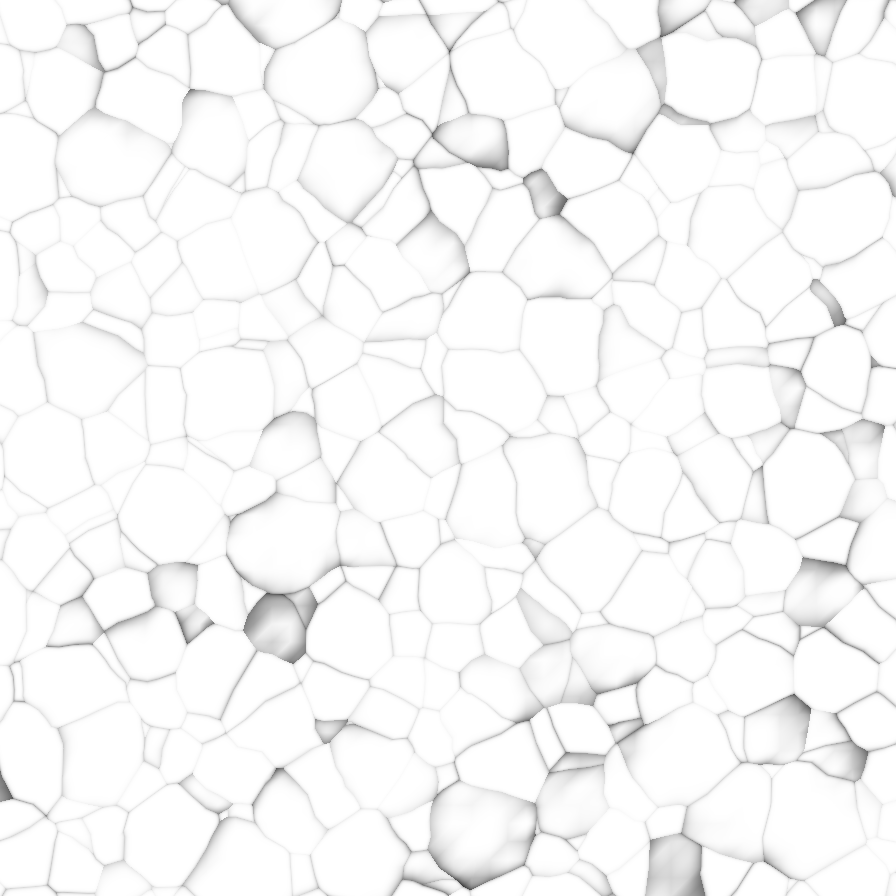
Reproduce this texture procedurally as a WebGL 1 fragment shader.

```glsl
precision highp float;
// Pale cracked stone: a weighted Voronoi (power) diagram of large and small
// facets, bent by faceted noise. Each border is darkened by a soft shadow that
// spreads further over the lower of its two stones.

uniform vec2 u_resolution;

const float GRID = 19.0;            // sites along the canvas height
const float RADIUS_SMALL = 0.20;    // stone radii, in grid cells
const float RADIUS_LARGE = 1.18;
const float BEND = 0.22;            // kinks in the borders
const float BEND_SCALE = 1.6;
const float CRACK_WIDTH = 0.017;    // shadow reach on the higher stone
const float SHADOW_WIDTH = 0.26;    // extra reach on the lower stone
const float FAINT = 0.05;           // darkness range of the borders
const float STRONG = 0.50;
const float DEPTH_SCALE = 0.34;     // size of shallow and deep regions
const float FRAY_SCALE = 2.6;       // uneven reach along a border
const vec3 STONE = vec3(1.0);
const vec3 CREVICE = vec3(0.06);

vec3 hash3(vec2 p) {
  vec3 q = fract(vec3(p.xyx) * vec3(0.1031, 0.1030, 0.0973));
  q += dot(q, q.yxz + 33.33);
  return fract((q.xxy + q.yzz) * q.zyx);
}

// Noise made of flat triangles, so that borders kink instead of curving
vec3 facetNoise(vec2 p) {
  vec2 i = floor(p);
  vec2 f = p - i;
  vec3 a = hash3(i + 71.0);
  vec3 d = hash3(i + 72.0);
  vec2 side = f.x > f.y ? vec2(1.0, 0.0) : vec2(0.0, 1.0);
  vec3 b = hash3(i + side + 71.0);
  return a + (b - a) * max(f.x, f.y) + (d - b) * min(f.x, f.y);
}

// Site of one grid cell: position in xy, squared radius in z, height in w
vec4 stoneAt(vec2 id) {
  vec3 h = hash3(id + 13.0);
  float radius = mix(RADIUS_SMALL, RADIUS_LARGE, h.z * h.z);
  return vec4(id + h.xy, radius * radius, hash3(id + 157.0).x);
}

float power(vec2 p, vec4 stone) {
  vec2 d = p - stone.xy;
  return dot(d, d) - stone.z;
}

void main() {
  vec2 p = gl_FragCoord.xy / u_resolution.y * GRID;
  float pixel = GRID / u_resolution.y;
  float depth = smoothstep(0.2, 0.8, facetNoise(p * DEPTH_SCALE + 5.0).x);
  float fray = mix(0.35, 1.7, facetNoise(p * FRAY_SCALE).z);
  p += (facetNoise(p * BEND_SCALE).xy - 0.5) * BEND;
  vec2 cell = floor(p);

  // Find the stone that covers this point
  vec4 own = vec4(0.0);
  vec2 ownId = cell;
  float ownPower = 100.0;
  for (int y = -3; y <= 3; y++) {
    for (int x = -3; x <= 3; x++) {
      vec2 id = cell + vec2(float(x), float(y));
      vec4 stone = stoneAt(id);
      float value = power(p, stone);
      if (value < ownPower) {
        ownPower = value;
        own = stone;
        ownId = id;
      }
    }
  }

  // Gather the shadow along the border with every neighbour
  float light = 1.0;
  for (int y = -3; y <= 3; y++) {
    for (int x = -3; x <= 3; x++) {
      vec2 id = cell + vec2(float(x), float(y));
      vec4 other = stoneAt(id);
      float gap = length(other.xy - own.xy);
      if (gap > 0.001) {
        float dist = (power(p, other) - ownPower) / (2.0 * gap);
        float drop = max(other.w - own.w, 0.0);
        float reach = CRACK_WIDTH
          + SHADOW_WIDTH * drop * drop * fray * mix(0.3, 1.0, depth);
        float pairHash = hash3(id + ownId + 311.0).y;
        float dark = mix(FAINT, STRONG, pow(pairHash, 1.3))
          * mix(0.5, 1.25, depth);
        // Widen and weaken shadows thinner than a pixel
        float softReach = reach + 0.35 * pixel;
        light *= 1.0 - dark * reach / softReach * exp(-dist / softReach);
      }
    }
  }
  gl_FragColor = vec4(mix(CREVICE, STONE, light), 1.0);
}
```
